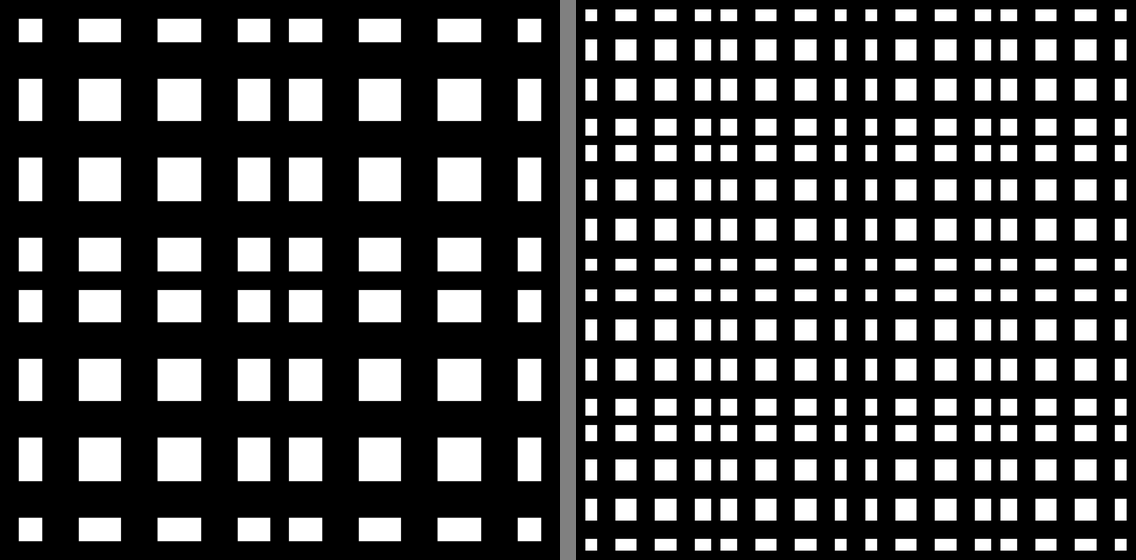
Left, the tile; right, the same tile 2 across and 2 down.
Write a WebGL 1 fragment shader that draws this pattern.

```glsl
precision highp float;
// Black lattice of wide and narrow bars over white, leaving an 8 by 8 grid of windows.

uniform vec2 u_resolution;

// Signed distance to the bars along one axis, negative inside a bar.
float barDistance(float x, float middleShift, float seamCentre) {
    // Three wide bars in each half of the canvas
    float local = mod(x, 0.5) - 0.25;
    float outer = abs(abs(local) - 0.1419) - 0.0326;
    float middle = abs(local - middleShift) - 0.0326;

    // Narrow bar between the halves, wide bar wrapped around the border
    float seam = abs(x - seamCentre) - 0.0166;
    float border = min(x, 1.0 - x) - 0.0335;

    return min(min(outer, middle), min(seam, border));
}

void main() {
    vec2 uv = gl_FragCoord.xy / u_resolution;
    vec2 softness = 0.75 / u_resolution;

    // Small opposite offsets keep the two axes slightly uneven
    vec2 gap = vec2(barDistance(uv.x, -0.0013, 0.4993),
                    barDistance(uv.y, 0.0013, 0.4987));

    // A window is open where neither axis is covered by a bar
    vec2 opening = smoothstep(-softness, softness, gap);
    gl_FragColor = vec4(vec3(opening.x * opening.y), 1.0);
}
```
